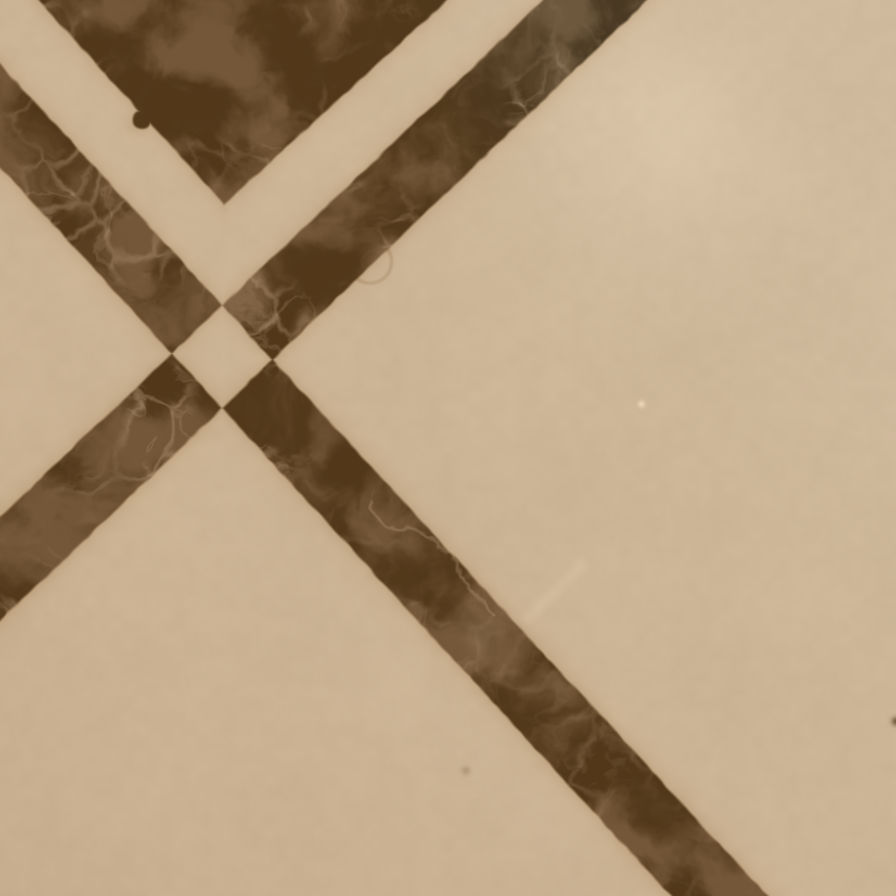
A Shadertoy shader for this texture:

```glsl
// Cream stone floor with two crossing bands of dark marble and a marble wedge.
// Half-plane distances cut the inlays; warped cells and ridged noise form the
// marble veins, and soft noise with a broad light gradient tints the cream.

#define EDGE_SOFT 0.0022
#define CELL_SCALE 17.0
#define WARP 0.035
#define VEIN_GAIN 0.75
#define STONE_GRAIN 0.022
#define STONE_COLOR vec3(0.80, 0.71, 0.59)
#define MARBLE_DARK vec3(0.32, 0.22, 0.10)
#define MARBLE_MID vec3(0.45, 0.34, 0.22)
#define VEIN_COLOR vec3(0.67, 0.56, 0.44)

float hash(vec2 p) {
    return fract(sin(dot(p, vec2(127.1, 311.7))) * 43758.5453);
}

vec2 hash2(vec2 p) {
    return vec2(hash(p), hash(p + 57.3));
}

float noise(vec2 p) {
    vec2 i = floor(p), f = fract(p);
    f = f * f * (3.0 - 2.0 * f);
    return mix(mix(hash(i), hash(i + vec2(1, 0)), f.x),
               mix(hash(i + vec2(0, 1)), hash(i + vec2(1, 1)), f.x), f.y);
}

float fbm(vec2 p) {
    float sum = 0.0, amp = 0.5;
    for (int i = 0; i < 5; i++) {
        sum += amp * noise(p);
        p = mat2(1.6, 1.2, -1.2, 1.6) * p + 7.1;
        amp *= 0.5;
    }
    return sum;
}

// Gap between the two nearest cell centres: zero on the borders.
float cellGap(vec2 p) {
    vec2 cell = floor(p), f = fract(p);
    float near = 8.0, next = 8.0;
    for (int y = -1; y <= 1; y++)
    for (int x = -1; x <= 1; x++) {
        vec2 o = vec2(x, y);
        float d = length(o + hash2(cell + o) - f);
        next = min(next, max(near, d));
        near = min(near, d);
    }
    return next - near;
}

// Signed distance above the line y = offset + slope * x.
float above(vec2 p, float offset, float slope) {
    return (p.y - offset - slope * p.x) * inversesqrt(1.0 + slope * slope);
}

float segment(vec2 p, vec2 a, vec2 b) {
    vec2 d = b - a;
    return length(p - a - d * clamp(dot(p - a, d) / dot(d, d), 0.0, 1.0));
}

float glow(vec2 p, vec2 center, float radius) {
    vec2 d = (p - center) / radius;
    return exp(-dot(d, d));
}

vec3 marble(vec2 p) {
    vec2 warp = vec2(fbm(p * 14.0), fbm(p * 14.0 + 31.0)) - 0.5;
    vec2 q = p + WARP * warp * 2.0;
    float cloud = fbm(q * 16.0 + 4.0);
    vec3 col = mix(MARBLE_DARK, MARBLE_MID, smoothstep(0.34, 0.68, cloud));
    float border = 1.0 - smoothstep(0.0, 0.18, cellGap(q * CELL_SCALE));
    float ridge = 1.0 - smoothstep(0.0, 0.06, abs(fbm(q * 22.0 + 19.0) - 0.5));
    float patchy = smoothstep(0.35, 0.65, fbm(p * 11.0 + 8.0));
    float calm = smoothstep(0.28, 0.42, p.x) * smoothstep(0.6, 0.45, p.y);
    float vein = (0.55 * border + 0.35 * ridge) * patchy * (1.0 - 0.5 * calm);
    // Pale streaks along the lower right arm
    float streak = smoothstep(0.004, 0.0, segment(q, vec2(0.43, 0.45), vec2(0.55, 0.31)));
    streak += 0.8 * glow(q, vec2(0.535, 0.285), 0.022);
    col = mix(col, VEIN_COLOR, clamp(VEIN_GAIN * vein + 0.4 * streak, 0.0, 0.9));
    float grey = smoothstep(0.4, 0.7, p.x) * smoothstep(0.7, 0.95, p.y);
    return mix(col, vec3(dot(col, vec3(0.33))) * vec3(1.2, 1.05, 0.8), 0.5 * grey);
}

vec3 stone(vec2 p) {
    vec3 col = STONE_COLOR + vec3(0.03, 0.04, 0.05) * (0.55 * p.x + 0.65 * p.y - 0.6);
    col += vec3(0.035, 0.04, 0.045) * glow(p, vec2(0.74, 0.86), 0.12);
    col += STONE_GRAIN * (fbm(p * 9.0) - 0.5);
    col += STONE_GRAIN * (fbm(p * 70.0) - 0.5);
    // Faint scuffs, a bright fleck and small dark marks
    float scuff = smoothstep(0.012, 0.0, segment(p, vec2(0.59, 0.31), vec2(0.65, 0.37)));
    float ring = smoothstep(0.004, 0.0, abs(length(p - vec2(0.413, 0.708)) - 0.024));
    col += 0.025 * scuff + 0.12 * glow(p, vec2(0.716, 0.549), 0.004);
    col -= vec3(0.06, 0.07, 0.08) * ring;
    col -= 0.10 * glow(p, vec2(0.52, 0.14), 0.005);
    return col - 0.35 * glow(p, vec2(1.0, 0.195), 0.005);
}

void mainImage(out vec4 fragColor, in vec2 fragCoord) {
    vec2 p = fragCoord / iResolution.xy;
    float soft = max(EDGE_SOFT, 0.75 / iResolution.y);

    // Inlay shapes, negative inside
    float falling = max(above(p, 0.928, -1.0836), -above(p, 0.814, -1.087));
    float rising = max(above(p, 0.423, 0.951), -above(p, 0.307, 0.9586));
    float wedge = -min(above(p, 1.047, -1.10), above(p, 0.543, 0.916));
    wedge = min(wedge, length(p - vec2(0.158, 0.866)) - 0.010);
    float crossing = max(falling, rising);
    float bands = max(min(falling, rising), -crossing);
    float inlay = min(bands, wedge) + 0.002 * (noise(p * 90.0) - 0.5);

    vec3 cream = stone(p);
    cream -= vec3(0.04, 0.06, 0.08) * exp(-max(inlay, 0.0) * 130.0);
    vec3 col = mix(cream, marble(p), smoothstep(soft, -soft, inlay));
    fragColor = vec4(clamp(col, 0.0, 1.0), 1.0);
}
```
